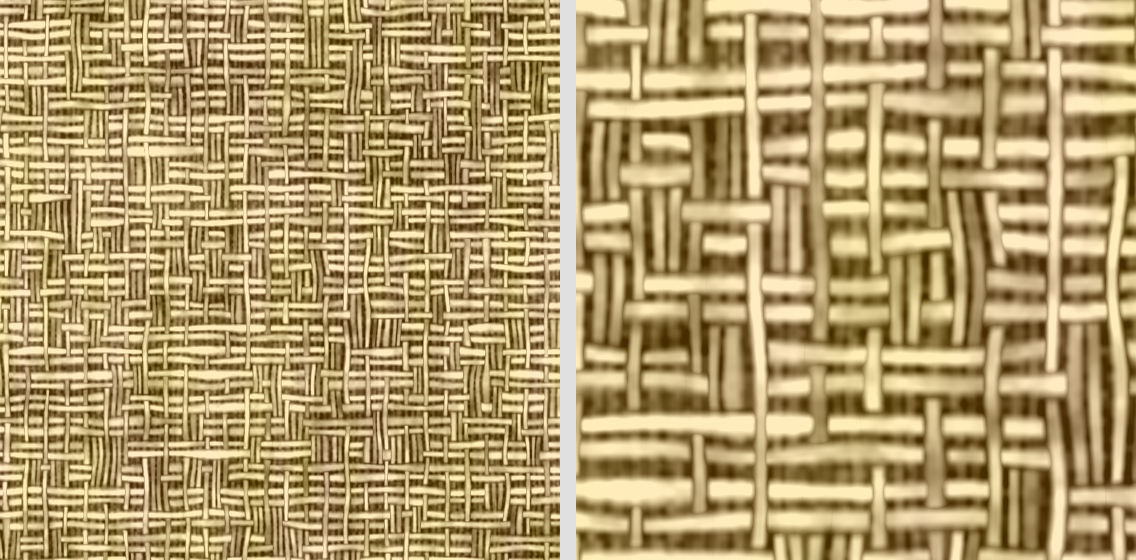
Left, the full canvas; right, a detail of the centre.
A three.js fragment shader for this texture:

```glsl
varying vec2 vUv;

const vec2 REPEATS = vec2(28.0, 24.0);  // ladder columns, weft pairs
const vec2 PHASE = vec2(0.85, 0.77);    // weave offset at the origin
const float TIE_X = 0.18;               // single tie warp in a column
const float SLOT_X = 0.68;              // middle of the rungs
const vec3 SHADOW = vec3(0.34, 0.24, 0.05);
const vec3 STRAW = vec3(0.98, 0.90, 0.71);

float hash(vec2 p) {
  vec3 q = fract(vec3(p.xyx) * 0.1031);
  q += dot(q, q.yzx + 33.33);
  return fract((q.x + q.y) * q.z);
}

float noise(vec2 p) {
  vec2 i = floor(p);
  vec2 f = fract(p);
  f = f * f * (3.0 - 2.0 * f);
  float low = mix(hash(i), hash(i + vec2(1.0, 0.0)), f.x);
  float high = mix(hash(i + vec2(0.0, 1.0)), hash(i + 1.0), f.x);
  return mix(low, high, f.y);
}

// 1 where a pair of rungs covers the warps of its slot
float rungsOnTop(float column, float row) {
  return step(hash(vec2(column, floor(row * 0.5)) + 11.0), 0.78);
}

// 1 where a weft crosses over the tie warp
float weftOverTie(float column, float row) {
  float pair = floor(row * 0.5);
  float chance = mix(0.18, 0.48, mod(column + pair, 2.0));
  return step(hash(vec2(column, row) + 47.0), chance);
}

float body(float across, float halfWidth) {
  return 1.0 - smoothstep(halfWidth * 0.15, halfWidth, abs(across));
}

float span(float along, float halfLength, float softness) {
  return 1.0 - smoothstep(halfLength, halfLength + softness, abs(along));
}

// Tone of a strand: whole thread, single float and fine fibres
float strandTone(float thread, float along, float across, float seed) {
  float threadTone = hash(vec2(thread, seed)) - 0.5;
  float floatTone = noise(vec2(along * 1.2, thread * 7.0 + seed)) - 0.5;
  float fibre = noise(vec2(along * 3.0, across * 6.0) + seed) - 0.5;
  return 0.24 * threadTone + 0.34 * floatTone + 0.24 * fibre;
}

void main() {
  // Slightly uneven weave
  vec2 wobble = vec2(noise(vUv * vec2(50.0, 16.0)), noise(vUv * vec2(16.0, 50.0) + 40.0));
  vec2 p = vUv * REPEATS + PHASE + (wobble - 0.5) * 0.22;
  float column = floor(p.x);
  float row = floor(p.y * 2.0);
  float x = fract(p.x);
  float y = fract(p.y * 2.0) - 0.5;

  // Wefts lean together in pairs
  float weftBody = body(y + (mod(row, 2.0) - 0.5) * 0.14, 0.43);
  float tieBody = body(x - TIE_X, 0.15 + 0.05 * hash(vec2(column, 5.0)));
  float slotBody = max(body(x - SLOT_X + 0.14, 0.15), body(x - SLOT_X - 0.14, 0.15));

  // Rungs, tie crossings and warps, each reaching past its own crossing
  float weft = 0.0;
  float tie = 0.0;
  float slot = 0.0;
  for (int i = -1; i <= 1; i++) {
    float offset = float(i);
    float nearColumn = column + offset;
    float nearRow = row + offset;
    float reach = 0.25 + 0.10 * hash(vec2(nearColumn, row) + 29.0);
    float rung = span(x - SLOT_X - offset, reach, 0.16);
    float crossing = span(x - TIE_X - offset, 0.19, 0.14);
    weft = max(weft, rung * rungsOnTop(nearColumn, row));
    weft = max(weft, crossing * weftOverTie(column + offset, row));
    float warpSpan = span(y - offset, 0.50, 0.30);
    tie = max(tie, warpSpan * (1.0 - weftOverTie(column, nearRow)));
    slot = max(slot, warpSpan * (1.0 - rungsOnTop(column, nearRow)));
  }

  // Dark gaps with dim warps showing through
  float grain = noise(vUv * 190.0) - 0.5;
  float gap = 0.01 + 0.24 * grain + 0.22 * max(slotBody, tieBody);

  float slotThread = column * 2.0 + step(SLOT_X, x);
  float weftTone = 0.96 + strandTone(row, p.x, p.y, 71.0);
  float tieTone = 0.84 + 1.3 * strandTone(column, p.y, p.x, 23.0);
  float slotTone = 0.70 + 1.2 * strandTone(slotThread, p.y, p.x, 131.0);
  float light = mix(gap, weftTone, weft * weftBody);
  light = max(light, mix(gap, tieTone, tie * tieBody));
  light = max(light, mix(gap, slotTone, slot * slotBody));

  // Broad wear, long streaks and fine grain
  float wear = noise(vUv * vec2(5.0, 7.0) + 3.0) - 0.5;
  float streak = noise(vUv * vec2(56.0, 3.0)) + noise(vUv * vec2(3.0, 48.0) + 60.0) - 1.0;
  light += 0.15 * wear + 0.20 * streak + 0.10 * grain;

  // Patches lean toward yellow or brown
  float hue = noise(vUv * vec2(24.0, 6.0) + 90.0) - 0.5;
  vec3 tint = hue * vec3(0.02, -0.01, 0.08);
  vec3 color = mix(SHADOW, STRAW, clamp(light, -0.10, 1.04)) + tint;
  gl_FragColor = vec4(clamp(color, 0.0, 1.0), 1.0);
}
```
